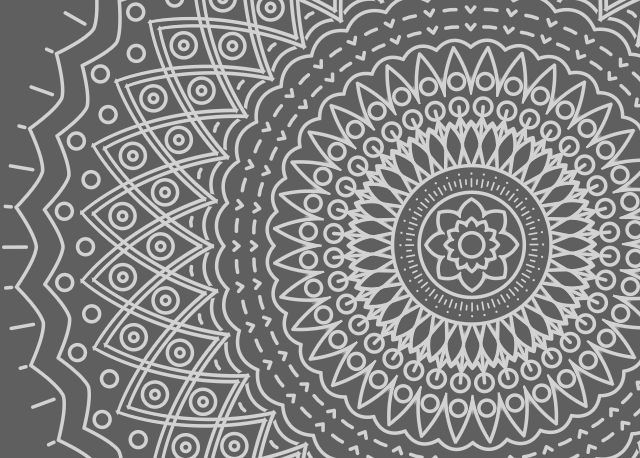
Reproduce this pattern procedurally as a Shadertoy shader.

```glsl
// Line-art mandala: pale strokes on grey, set off-centre so its right side is cropped.
// The angle is folded into mirrored sectors; each ring is a distance to a curve,
// circle or segment in that sector, and the nearest stroke is drawn.

const vec3 GROUND = vec3(0.372);
const vec3 INK = vec3(0.825);
const float VIEW = 549.0;                  // design units per canvas height
const vec2 CENTER = vec2(565.5, 255.5);    // mandala centre in design units
const float TURN = 0.005;                  // slight anticlockwise rotation
const float STROKE = 2.1;                  // half the line width
const float FINE = 1.0;                    // half width of the small ticks
const float PI = 3.14159265;
const float SECTOR = PI / 36.0;            // half of one of 36 sectors
const float LATTICE_MID = 390.0;           // middle radius of the woven band
const float LATTICE_SPAN = 144.0;          // radial reach of each woven line
const float LATTICE_GAP = 7.0;             // radial half gap of the double lines

// Signed offset of an angle from the nearest sector axis
float fold(float angle, float halfAngle) {
    return mod(angle + halfAngle, 2.0 * halfAngle) - halfAngle;
}

// Distance to the curve radius = mix(from, to, t^power)
float cusped(float r, float t, float halfAngle, float from, float to, float power) {
    t = clamp(t, 0.015, 1.0);
    float target = mix(from, to, pow(t, power));
    float slope = (to - from) * power * pow(t, power - 1.0) / (halfAngle * r);
    float d = abs(r - target) / length(vec2(1.0, slope));
    return max(d, max(r - max(from, to), min(from, to) - r));
}

float ring(vec2 p, float place, float radius) {
    return abs(length(p - vec2(place, 0.0)) - radius);
}

float segment(vec2 p, vec2 a, vec2 b) {
    vec2 ab = b - a;
    return length(p - a - ab * clamp(dot(p - a, ab) / dot(ab, ab), 0.0, 1.0));
}

float spoke(vec2 p, float inner, float outer) {
    return segment(p, vec2(inner, 0.0), vec2(outer, 0.0));
}

// Rosette, inner rings and the crown of narrow leaves
float heart(float r, float angle, float x, vec2 axis, vec2 gap) {
    float d = min(abs(r - 14.5), min(abs(r - 63.0), abs(r - 95.0)));
    float star = abs(fold(angle, PI / 12.0)) / (PI / 12.0);
    float petal = abs(fold(angle, PI / 8.0)) / (PI / 8.0);
    d = min(d, cusped(r, 1.0 - star, PI / 12.0, 24.0, 32.0, 0.7));
    d = min(d, cusped(r, 1.0 - petal, PI / 8.0, 37.0, 55.0, 0.65));
    if (r > 95.0) {
        d = min(d, cusped(r, 1.0 - x, SECTOR, 119.0, 146.0, 0.65));
        d = min(d, cusped(r, 1.0 - x, SECTOR, 119.0, 90.0, 0.8));
    }
    d = min(d, spoke(gap, 119.0, 166.0));
    vec2 notch = 141.0 * vec2(cos(0.5 * SECTOR), sin(0.5 * SECTOR));
    d = min(d, segment(axis, notch, vec2(148.0, 0.0)));
    d = min(d, segment(gap, notch, vec2(153.0, 0.0)));
    return min(d, ring(gap, 166.0, 10.5));
}

// Pointed petals, scallops and the two dashed rings
float petals(float r, float x, vec2 axis, vec2 gap) {
    float d = ring(gap, 196.5, 9.5);
    d = min(d, cusped(r, x, SECTOR, 182.0, 237.0, 0.7));
    d = min(d, cusped(r, 1.0 - x, SECTOR, 246.0, 237.0, 2.0));
    d = min(d, cusped(r, 1.0 - x, SECTOR, 307.0, 297.0, 2.0));
    for (int i = 0; i < 2; i++) {
        float base = 262.0 + 21.0 * float(i);
        d = min(d, segment(gap, vec2(base, 0.0), vec2(base - 0.5, 7.0)));
        d = min(d, segment(axis, vec2(base - 4.0, 0.0), vec2(base + 2.0, 5.0)));
    }
    float arch = cusped(r, 1.0 - x, SECTOR, 322.0, 312.0, 2.0);
    d = min(d, max(arch, (0.35 - x) * SECTOR * r));
    return min(d, segment(gap, vec2(338.0, 0.0), vec2(337.0, 5.0)));
}

// Two mirrored families of double spirals crossing into lozenges
float lattice(float r, float offset, vec2 axis, vec2 gap) {
    float d = 1e3;
    for (int i = 0; i < 4; i++) {
        float hand = i < 2 ? 1.0 : -1.0;
        float middle = LATTICE_MID + LATTICE_GAP * (float(i % 2) * 2.0 - 1.0);
        float along = clamp((middle - r) / LATTICE_SPAN + 0.5, 0.0, 1.0);
        float sweep = SECTOR * (1.0 - 3.0 * pow(along, 0.94));
        float line = abs(fold(hand * offset - sweep, SECTOR)) * r * 0.82;
        d = min(d, max(line, abs(r - middle) - 0.5 * LATTICE_SPAN));
    }
    d = min(d, min(ring(axis, 373.0, 15.0), ring(axis, 373.0, 5.0)));
    return min(d, min(ring(gap, 420.0, 15.0), ring(gap, 420.0, 5.0)));
}

// Beads, double pointed border and outer rays
float border(float r, float x, vec2 axis, vec2 gap) {
    float d = min(ring(axis, 463.0, 9.5), ring(gap, 490.0, 9.5));
    d = min(d, cusped(r, x, SECTOR, 490.0, 514.0, 1.5));
    d = min(d, cusped(r, x, SECTOR, 522.0, 548.0, 1.5));
    return min(d, min(spoke(axis, 534.0, 561.0), spoke(gap, 554.0, 561.0)));
}

void mainImage(out vec4 fragColor, in vec2 fragCoord) {
    float pixel = VIEW / iResolution.y;
    vec2 p = fragCoord * pixel - CENTER;
    float r = max(length(p), 0.01);
    float angle = atan(p.y, p.x) - TURN;
    float offset = fold(angle, SECTOR);
    float x = abs(offset) / SECTOR;        // 0 on an axis, 1 in the gap between axes
    float y = abs(offset);
    vec2 axis = r * vec2(cos(y), sin(y));
    vec2 gap = r * vec2(cos(SECTOR - y), sin(SECTOR - y));

    float d = min(heart(r, angle, x, axis, gap), petals(r, x, axis, gap));
    d = min(d, min(lattice(r, offset, axis, gap), border(r, x, axis, gap))) - STROKE;
    float ticks = min(spoke(axis, 70.0, 79.0), spoke(gap, 73.0, 78.0)) - FINE;
    d = min(d, min(ticks, length(axis - vec2(85.5, 0.0)) - 1.3 * FINE));
    fragColor = vec4(mix(GROUND, INK, clamp(0.5 - d / pixel, 0.0, 1.0)), 1.0);
}
```
